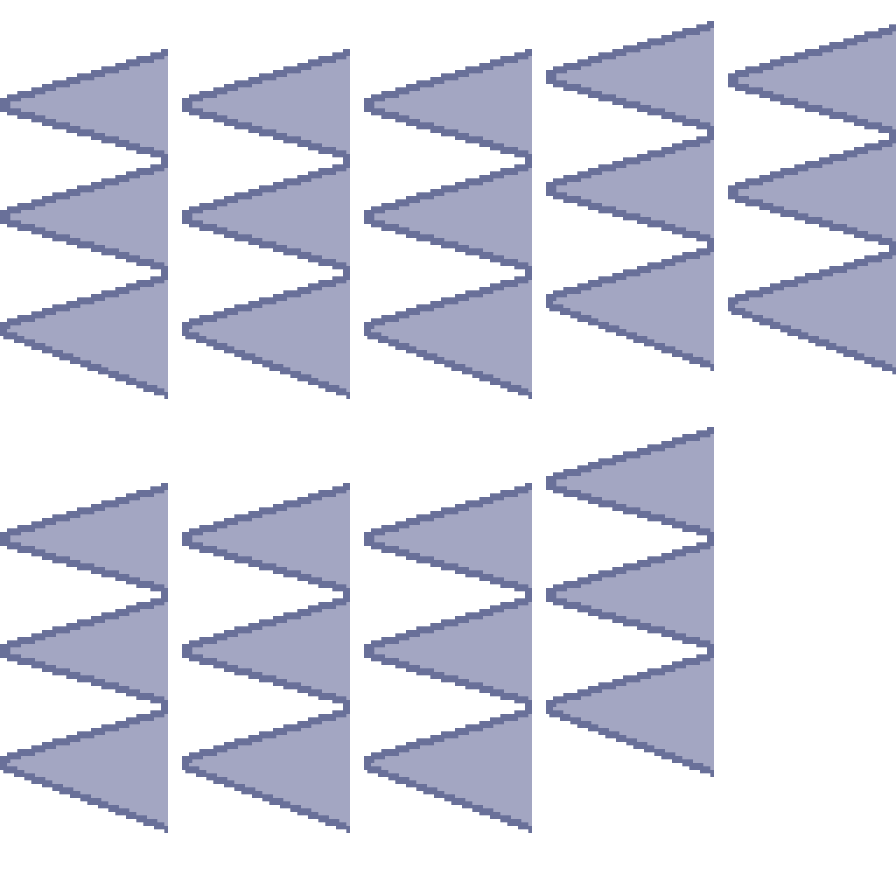
This pattern is drawn by a WebGL 1 fragment shader. Its source:

```glsl
precision highp float;

uniform vec2 u_resolution;

// Lengths are in grid cells, with GRID cells across the canvas.
const float GRID = 256.0;
const float COLUMN_PITCH = 52.0;
const float COLUMN_WIDTH = 48.0;
const float ROW_PITCH = 124.0;
const float STACK_TOP = 14.0;
const float TOOTH_PITCH = 32.0;
const float LAST_TOOTH = 2.0;
const float TIP_HALF = 1.0;
const float BASE_HALF = 15.0;
const float LAST_BASE_HALF = 19.0;
const float LINE_OUTER = 1.0;
const float LINE_INNER = 1.3;
const float STEP_COLUMN = 3.0;
const float STEP_LIFT = 8.0;
const float END_COLUMN = 4.0;
const float END_LIFT = 7.0;
const int ROWS = 2;
const int SAMPLES = 3;

const vec3 PAPER = vec3(1.0);
const vec3 FILL = vec3(0.64, 0.65, 0.76);
const vec3 OUTLINE = vec3(0.41, 0.44, 0.60);

// Upward shift of a stack; only the last two columns leave the line.
float stackLift(float column, float row) {
  if (column == STEP_COLUMN) return STEP_LIFT * (row + 1.0);
  return column == END_COLUMN ? END_LIFT : 0.0;
}

// Signed vertical distance to the sawtooth edge, negative inside.
float toothDistance(vec2 p) {
  float tooth = clamp(floor((p.y - STACK_TOP) / TOOTH_PITCH), 0.0, LAST_TOOTH);
  float dy = p.y - STACK_TOP - (tooth + 0.5) * TOOTH_PITCH;
  bool longEdge = tooth == LAST_TOOTH && dy > 0.0;
  float baseHalf = longEdge ? LAST_BASE_HALF : BASE_HALF;
  return abs(dy) - mix(TIP_HALF, baseHalf, p.x / COLUMN_WIDTH);
}

// Colour of one grid cell; y runs downward.
vec3 cellColor(vec2 cell) {
  float column = floor(cell.x / COLUMN_PITCH);
  float x = cell.x - column * COLUMN_PITCH;
  vec3 color = PAPER;
  if (x > COLUMN_WIDTH) return color;
  for (int i = 0; i < ROWS; i++) {
    float row = float(i);
    // The second row stops one column short.
    if (row > 0.0 && column >= END_COLUMN) continue;
    float y = cell.y - row * ROW_PITCH + stackLift(column, row);
    float d = toothDistance(vec2(x, y));
    if (d < LINE_OUTER) color = d > -LINE_INNER ? OUTLINE : FILL;
  }
  return color;
}

void main() {
  // Average samples over the pixel to smooth the stepped edges.
  vec3 sum = vec3(0.0);
  float count = float(SAMPLES);
  for (int j = 0; j < SAMPLES; j++) {
    for (int i = 0; i < SAMPLES; i++) {
      vec2 offset = (vec2(float(i), float(j)) + 0.5) / count - 0.5;
      vec2 uv = (gl_FragCoord.xy + offset) / u_resolution;
      vec2 grid = vec2(uv.x, 1.0 - uv.y) * GRID;
      sum += cellColor(floor(grid) + 0.5);
    }
  }
  gl_FragColor = vec4(sum / (count * count), 1.0);
}
```
